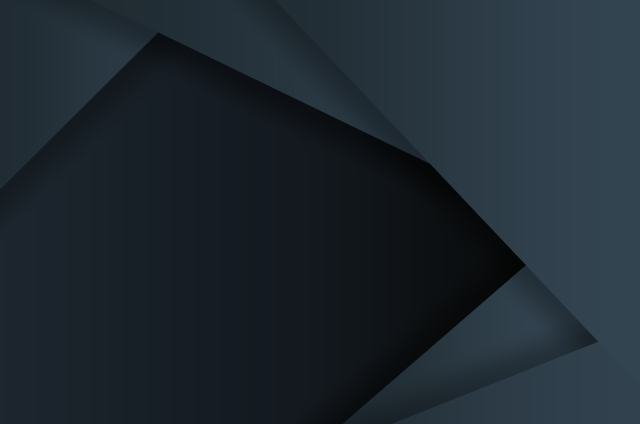
Write a WebGL 1 fragment shader that draws this background.

```glsl
precision highp float;

uniform vec2 u_resolution;

// Canvas units: height is 1, width is ASPECT
const float ASPECT = 1.506;

// Corners of the folded sheets
const vec2 APEX = vec2(0.3725, 0.9235);
const vec2 LEFT_END = vec2(0.0, 0.553);
const vec2 SHOULDER = vec2(1.0118, 0.6137);
const vec2 TIP = vec2(1.2373, 0.3745);
const vec2 FOOT = vec2(0.8059, 0.0);
const vec2 DIAGONAL_TOP = vec2(0.647, 1.0);
const vec2 FLAP_TIP = vec2(1.4078, 0.1941);
const vec2 FLAP_FOOT = vec2(0.9216, 0.0);

// Colours
const vec3 SLATE_DARK = vec3(0.125, 0.170, 0.198);
const vec3 SLATE_MID = vec3(0.165, 0.225, 0.268);
const vec3 SLATE_LIGHT = vec3(0.200, 0.268, 0.318);
const vec3 INK_BLUE = vec3(0.112, 0.150, 0.182);
const vec3 INK_MID = vec3(0.076, 0.100, 0.126);
const vec3 INK_BLACK = vec3(0.042, 0.052, 0.056);

// Shadows and banding
const float SHADOW_WIDTH = 0.095;
const float SLATE_SHADOW = 0.70;
const float INK_SHADOW = 0.58;
const float BAND_COUNT = 46.0;
const float BAND_STRENGTH = 0.005;

float hash(float n) {
  return fract(sin(n * 127.1) * 43758.5453);
}

// Signed distance to the line a-b, positive on its left
float side(vec2 p, vec2 a, vec2 b) {
  vec2 d = normalize(b - a);
  return d.x * (p.y - a.y) - d.y * (p.x - a.x);
}

// Antialiased coverage of the positive side
float cover(float d) {
  return clamp(d * u_resolution.y + 0.5, 0.0, 1.0);
}

// Darkening that fades with distance from an edge
float shade(float d, float depth) {
  return mix(depth, 1.0, smoothstep(0.0, SHADOW_WIDTH, d));
}

// Horizontal gradient from slate to another colour
vec3 slate(float x, float from, float to, vec3 endColor) {
  return mix(SLATE_DARK, endColor, smoothstep(from, to, x));
}

void main() {
  vec2 p = gl_FragCoord.xy / u_resolution * vec2(ASPECT, 1.0);

  float diagonal = side(p, FLAP_TIP, DIAGONAL_TOP);
  float flapEdge = side(p, FLAP_FOOT, FLAP_TIP);
  float roof = side(p, SHOULDER, APEX);
  float slope = side(p, APEX, LEFT_END);
  float base = side(p, FOOT, TIP);

  // Right sheet and the slightly darker sheet under the flap
  vec3 color = slate(p.x, 0.55, 1.52, SLATE_LIGHT);
  color *= 1.0 - 0.04 * cover(diagonal);

  // Upper strip and lower flap, both shaded by the diagonal
  vec3 strip = slate(p.x, 0.2, 0.95, SLATE_MID);
  vec3 flap = slate(p.x, 0.78, 1.36, SLATE_LIGHT) * shade(flapEdge, SLATE_SHADOW);
  vec3 under = mix(flap, strip, step(TIP.y, p.y)) * shade(diagonal, SLATE_SHADOW);
  color = mix(color, under, cover(min(diagonal, flapEdge)));

  // Upper left sheet
  vec3 corner = slate(p.x, -0.02, 0.33, SLATE_MID) * shade(roof, SLATE_SHADOW);
  color = mix(color, corner, cover(min(roof, -slope)));

  // Dark central sheet with shadowed borders
  vec3 ink = mix(INK_BLUE, INK_MID, smoothstep(-0.1, 0.72, p.x));
  ink = mix(ink, INK_BLACK, smoothstep(0.62, 1.2, p.x));
  ink *= shade(roof, INK_SHADOW) * shade(diagonal, INK_SHADOW);
  ink *= shade(slope, 0.72) * shade(base, INK_SHADOW);
  float inside = min(min(roof, diagonal), min(slope, base));
  color = mix(color, ink, cover(inside));

  // Faint vertical tint bands
  float band = floor(p.x / ASPECT * BAND_COUNT);
  color += (hash(band + 1.0) - 0.5) * BAND_STRENGTH * vec3(-0.4, 0.3, 1.0);

  gl_FragColor = vec4(color, 1.0);
}
```
